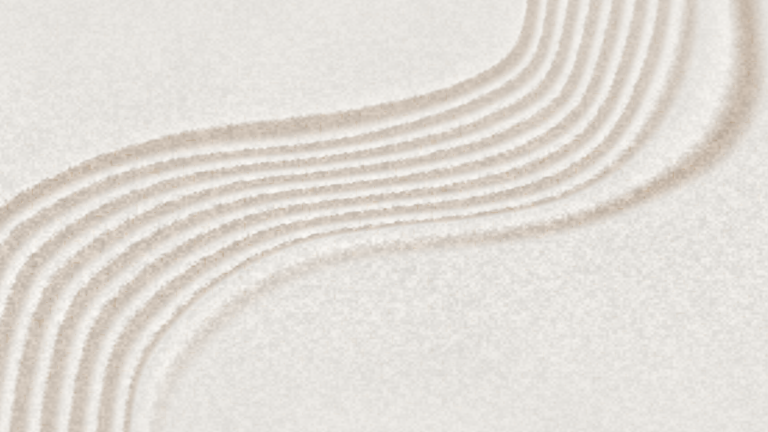
Write a Shadertoy shader that draws this texture.

```glsl
// Raked pale sand: an S-shaped band of soft ridges crossing a grainy plain.

const float KNOT_STEP = 0.2315;
const float RIDGES = 8.0;

float hash(vec2 cell) {
    vec3 q = fract(cell.xyx * vec3(0.1031, 0.1030, 0.0973));
    q += dot(q, q.yzx + 33.33);
    return fract((q.x + q.y) * q.z);
}

float noise(vec2 p) {
    vec2 cell = floor(p), f = fract(p);
    f = f * f * (3.0 - 2.0 * f);
    float low = mix(hash(cell), hash(cell + vec2(1, 0)), f.x);
    float high = mix(hash(cell + vec2(0, 1)), hash(cell + vec2(1, 1)), f.x);
    return mix(low, high, f.y);
}

// Upper (x) and lower (y) band edges along the diagonal, as a smooth spline
vec2 bandEdges(float along) {
    vec2 knots[15] = vec2[15](
        vec2(0.139, -0.894), vec2(0.347, -0.662), vec2(0.475, -0.428),
        vec2(0.537, -0.252), vec2(0.486, -0.204), vec2(0.391, -0.227),
        vec2(0.255, -0.317), vec2(0.076, -0.481), vec2(-0.097, -0.667),
        vec2(-0.236, -0.815), vec2(-0.289, -0.903), vec2(-0.132, -0.919),
        vec2(0.088, -0.815), vec2(0.301, -0.567), vec2(0.509, -0.336));
    float u = along / KNOT_STEP;
    int i = clamp(int(floor(u)), 0, 11);
    float f = u - float(i);
    vec2 a = knots[i], b = knots[i + 1], c = knots[i + 2], d = knots[i + 3];
    return b + 0.5 * f * (c - a + f * (2.0 * a - 5.0 * b + 4.0 * c - d
             + f * (3.0 * (b - c) + d - a)));
}

// Ridge number across the band; the first and last gaps vary in width
float ridgeIndex(float across, float along) {
    float bulge = (along - 1.36) / 0.38;
    float first = 0.115 + 0.1 * exp(-bulge * bulge);
    float last = mix(0.875, 0.75, smoothstep(1.75, 2.35, along));
    if (across < first) return across / first;
    if (across < last) return 1.0 + (RIDGES - 2.0) * (across - first) / (last - first);
    return RIDGES - 1.0 + (across - last) / (1.0 - last);
}

// Shade on the near side of each crest
float grooveShade(float index) {
    float f = fract(index);
    float end = index < 1.0 ? 1.0 : (index > RIDGES - 1.0 ? 0.5 : 0.9);
    return smoothstep(0.03, 0.24, f) * (1.0 - smoothstep(end * 0.5, end, f));
}

// Shadow cast beyond the last ridge, wider toward the upper right
float outerShade(float offset, float along) {
    float center = mix(0.045, 0.1, smoothstep(1.95, 2.65, along));
    float strength = mix(0.4, 1.0, smoothstep(1.1, 2.2, along));
    strength *= mix(0.5, 1.0, smoothstep(0.35, 0.8, along));
    return strength * smoothstep(0.0, center, offset)
         * (1.0 - smoothstep(center, center * 2.1, offset));
}

void mainImage(out vec4 fragColor, in vec2 fragCoord) {
    vec2 p = fragCoord / iResolution.y;

    // Grain, sharpest across the middle of the depth of field
    float focus = mix(0.4, 1.0, exp(-pow((p.y - 0.42) / 0.36, 2.0)));
    float fine = noise(p * vec2(155.0, 175.0)) - 0.5;
    float medium = noise(p * vec2(75.0, 95.0) + 17.0) - 0.5;
    float broad = noise(p * 7.0 + 5.0) - 0.5;

    // Diagonal frame in which the winding edges are single-valued
    float along = p.x + p.y;
    float side = p.y - p.x + focus * (0.007 * fine + 0.005 * medium);
    vec2 edges = bandEdges(along);
    float across = (edges.x - side) / (edges.x - edges.y);

    // Relief
    float shade = 0.0, light = 0.0;
    if (across < 0.0) {
        light = exp(-(side - edges.x) / 0.035);
    } else if (across < 1.0) {
        float index = ridgeIndex(across, along);
        float f = fract(index);
        float blur = mix(1.0, 0.82, smoothstep(0.6, 1.0, p.y));
        shade = grooveShade(index) * blur * (index < 1.0 ? 0.85 : 0.72);
        light = max(smoothstep(0.55, 0.95, f), 1.0 - smoothstep(0.0, 0.15, f));
    } else {
        float offset = edges.y - side;
        shade = outerShade(offset, along);
        light = 1.0 - smoothstep(0.0, 0.03, offset);
    }

    // Sand colours and speckles
    vec3 sand = vec3(0.905, 0.895, 0.878) + 0.012 * broad;
    vec3 shadow = vec3(0.785, 0.73, 0.675);
    vec3 color = mix(sand, shadow, shade) + 0.03 * light;
    color += focus * (0.07 * fine + 0.045 * medium) * (1.0 + 0.6 * shade);
    float speck = smoothstep(0.8, 0.97, noise(p * 120.0 + 41.0));
    color -= vec3(0.02, 0.04, 0.065) * speck * focus * (0.5 + shade);
    fragColor = vec4(clamp(color, 0.0, 1.0), 1.0);
}
```
